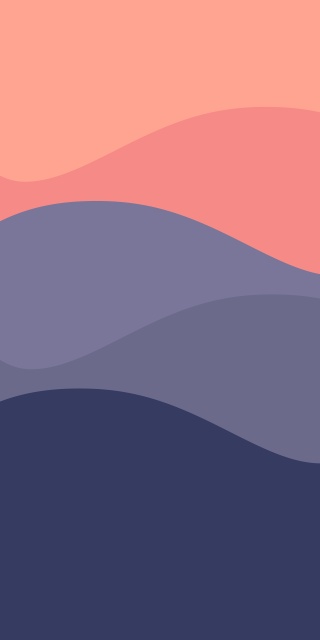
Give the GLSL for this background, as a WebGL 1 fragment shader.

```glsl
precision highp float;

uniform vec2 u_resolution;

const vec3 SKY = vec3(1.0, 0.643, 0.565);
const vec3 CORAL = vec3(0.961, 0.541, 0.529);
const vec3 LILAC = vec3(0.475, 0.463, 0.604);
const vec3 DUSK = vec3(0.424, 0.416, 0.545);
const vec3 NAVY = vec3(0.212, 0.231, 0.382);

// Lowest point of each wave, in canvas units
const vec2 CORAL_TROUGH = vec2(0.078, 0.716);
const vec2 LILAC_TROUGH = vec2(1.054, 0.569);
const vec2 DUSK_TROUGH = vec2(0.097, 0.423);
const vec2 NAVY_TROUGH = vec2(1.002, 0.276);

const float RISING = 1.0;
const float FALLING = -1.0;
const float WAVE_SPAN = 0.753;    // trough to crest, across
const float WAVE_HEIGHT = 0.117;  // trough to crest, upward
const float CREST_BULGE = 1.85;   // fullness of the slope
const float TROUGH_CURL = 7.6;    // steepness behind the trough
const float CREST_BEND = 1.1;     // fall beyond the crest
const float CREST_DROOP = 1.5;    // growth of that fall

// Wave profile: 0 at the trough (t = 0), 1 at the crest (t = 1)
float waveProfile(float t) {
  float s = clamp(t, 0.0, 1.0);
  float before = min(t, 0.0);
  float beyond = max(t - 1.0, 0.0);
  float slope = s * s * (3.0 - 2.0 * s);
  float bulge = CREST_BULGE * s * s * (1.0 - s) * (1.0 - s);
  float curl = TROUGH_CURL * before * before;
  float fall = beyond * beyond * (CREST_BEND + CREST_DROOP * beyond);
  return slope + bulge + curl - fall;
}

// Antialiased coverage of the area below a wave
float waveMask(vec2 uv, vec2 trough, float direction) {
  float t = direction * (uv.x - trough.x) / WAVE_SPAN;
  float edge = trough.y + WAVE_HEIGHT * waveProfile(t);
  return clamp((edge - uv.y) * u_resolution.y + 0.5, 0.0, 1.0);
}

void main() {
  vec2 uv = gl_FragCoord.xy / u_resolution;

  // Layers from back to front
  vec3 color = SKY;
  color = mix(color, CORAL, waveMask(uv, CORAL_TROUGH, RISING));
  color = mix(color, LILAC, waveMask(uv, LILAC_TROUGH, FALLING));
  color = mix(color, DUSK, waveMask(uv, DUSK_TROUGH, RISING));
  color = mix(color, NAVY, waveMask(uv, NAVY_TROUGH, FALLING));

  gl_FragColor = vec4(color, 1.0);
}
```
